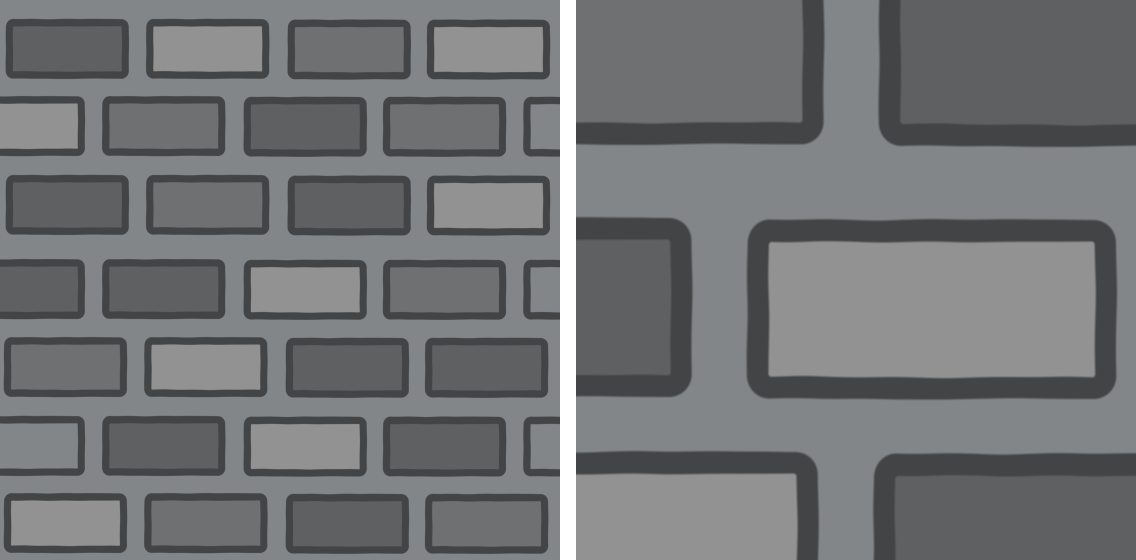
Left, the full canvas; right, a detail of the centre.
Write a WebGL 1 fragment shader that draws this texture.

```glsl
precision highp float;
// Flat grey brick wall: seven staggered courses with thick, hand-inked outlines.
uniform vec2 u_resolution;

#define MORTAR  vec3(0.510, 0.526, 0.533)
#define OUTLINE vec3(0.260, 0.267, 0.271)
#define DARK    vec3(0.373, 0.378, 0.384)
#define MEDIUM  vec3(0.433, 0.440, 0.447)
#define LIGHT   vec3(0.572, 0.572, 0.572)
#define PITCH   vec2(0.2507, 0.1393)
#define FIRST   vec2(0.1204, 0.0872)
#define HALF_BRICK vec2(0.1100, 0.0534)
#define STROKE  0.0130
#define CORNER  0.0140
#define STAGGER 0.0785
#define WOBBLE  0.0014

vec2 hashGradient(vec2 cell) {
  float angle = 6.2832 * fract(sin(dot(cell, vec2(127.1, 311.7))) * 4375.85);
  return vec2(cos(angle), sin(angle));
}

float gradientNoise(vec2 p) {
  vec2 i = floor(p), f = p - i;
  vec2 e = vec2(1.0, 0.0);
  vec2 w = f * f * f * (f * (f * 6.0 - 15.0) + 10.0);
  float a = dot(hashGradient(i), f);
  float b = dot(hashGradient(i + e.xy), f - e.xy);
  float c = dot(hashGradient(i + e.yx), f - e.yx);
  float d = dot(hashGradient(i + e.xx), f - e.xx);
  return mix(mix(a, b, w.x), mix(c, d, w.x), w.y);
}

float roundedBox(vec2 p, vec2 halfSize, float radius) {
  vec2 q = abs(p) - halfSize + radius;
  return length(max(q, 0.0)) + min(max(q.x, q.y), 0.0) - radius;
}

// Shade index of each brick in a course: 0 dark, 1 medium, 2 light, 3 bare.
vec4 courseShades(float row) {
  if (row < 0.5) return vec4(0, 2, 1, 2);
  if (row < 1.5) return vec4(2, 1, 0, 1);
  if (row < 2.5) return vec4(0, 1, 0, 2);
  if (row < 3.5) return vec4(0, 0, 2, 1);
  if (row < 4.5) return vec4(1, 2, 0, 0);
  if (row < 5.5) return vec4(3, 0, 2, 0);
  return vec4(2, 1, 0, 1);
}

vec3 brickColor(float row, float col) {
  vec4 picked = vec4(equal(vec4(0, 1, 2, 3), vec4(col)));
  float shade = col > 3.5 ? 3.0 : dot(courseShades(row), picked);
  if (shade < 0.5) return DARK;
  if (shade < 1.5) return MEDIUM;
  return shade < 2.5 ? LIGHT : MORTAR;
}

void main() {
  vec2 uv = gl_FragCoord.xy / u_resolution;
  uv.y = 1.0 - uv.y;
  float soft = max(0.75 / u_resolution.y, 0.0010);

  // Courses run downward, with a wider joint above the lower four.
  float lower = step(0.441, uv.y);
  vec2 start = FIRST + vec2(0.0, 0.0111 * lower);
  float row = clamp(floor((uv.y - start.y) / PITCH.y + 0.5), 0.0, 6.0);
  float odd = mod(row, 2.0);
  start.x -= mix(0.0033 * lower, STAGGER, odd);
  float col = floor((uv.x - start.x) / PITCH.x + 0.5);

  // Slight misalignment of individual bricks and courses.
  vec2 center = start + PITCH * vec2(col, row);
  center.x += 0.0020 * float(col == 2.0);
  center.y += 0.0007 * (row - 3.0) * odd + 0.0012 * step(1.5, col);

  // Uneven pen line, repeated from the same drawn brick.
  vec2 p = uv - center;
  vec2 drift = vec2(gradientNoise(p * 24.0 + 3.7), gradientNoise(p * 24.0 + 19.3));
  p += WOBBLE * drift;

  float outer = roundedBox(p, HALF_BRICK, CORNER);
  float inner = roundedBox(p, HALF_BRICK - STROKE, 0.0020);
  vec3 color = mix(OUTLINE, MORTAR, smoothstep(-soft, soft, outer));
  color = mix(brickColor(row, col), color, smoothstep(-soft, soft, inner));
  gl_FragColor = vec4(color, 1.0);
}
```
